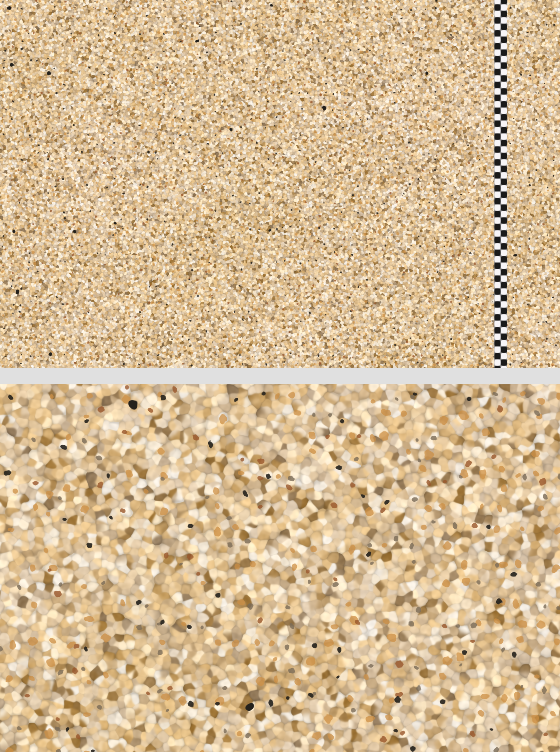
Top, the full canvas; bottom, a detail of the centre.
Reproduce this texture procedurally as a Shadertoy shader.

```glsl
// Fine beach sand: softly blended Voronoi grains in cream and tan, strewn with
// amber and black mineral specks, and crossed by a narrow checkered scale strip.
// Lengths are in canvas heights.

vec3 hash(vec2 p) {
    vec3 q = fract(p.xyx * vec3(0.1031, 0.1030, 0.0973));
    q += dot(q, q.yxz + 33.33);
    return fract((q.xxy + q.yzz) * q.zyx);
}

float cornerSlope(vec2 cell, vec2 offset) {
    return dot(hash(cell + 71.0).xy * 2.0 - 1.0, offset);
}

float gradientNoise(vec2 p) {
    vec2 i = floor(p), f = fract(p);
    vec2 u = f * f * f * (f * (f * 6.0 - 15.0) + 10.0);
    vec2 e = vec2(1.0, 0.0);
    return mix(mix(cornerSlope(i, f), cornerSlope(i + e, f - e), u.x),
               mix(cornerSlope(i + e.yx, f - e.yx), cornerSlope(i + 1.0, f - 1.0), u.x), u.y);
}

// Colour of one grain, from dark tan through sand to pale quartz
vec3 grainColor(vec3 rnd) {
    vec3 color = mix(vec3(0.59, 0.46, 0.28), vec3(0.80, 0.68, 0.51), smoothstep(0.03, 0.15, rnd.x));
    color = mix(color, vec3(0.90, 0.79, 0.63), smoothstep(0.25, 0.45, rnd.x));
    color = mix(color, vec3(0.97, 0.91, 0.81), smoothstep(0.66, 0.88, rnd.x));
    float warmth = rnd.y - 0.5;
    return color + warmth * vec3(0.05, -0.02, -0.15) + (rnd.z - 0.5) * 0.06;
}

// Packed grains: nearby grain colours weighted by closeness, darker in the gaps
vec3 grains(vec2 p) {
    vec2 cell = floor(p);
    vec4 sum = vec4(0.0);
    float nearest = 4.0;
    for (int y = -1; y <= 1; y++)
    for (int x = -1; x <= 1; x++) {
        vec2 id = cell + vec2(x, y);
        vec2 toGrain = id + hash(id).xy - p;
        float d2 = dot(toGrain, toGrain);
        sum += vec4(grainColor(hash(id + 213.0)), 1.0) * exp(-11.0 * d2);
        nearest = min(nearest, d2);
    }
    return sum.rgb / sum.a * (1.02 - 0.14 * smoothstep(0.15, 0.7, nearest));
}

// Coverage of sparse pebbles, at most one per square of the given size
float specks(vec2 p, float size, float share, float radius, float seed) {
    vec2 id = floor(p / size) + seed;
    vec3 rnd = hash(id);
    vec2 d = p - (floor(p / size) + 0.28 + 0.44 * rnd.xy) * size;
    vec3 form = hash(id + 37.0);
    float angle = form.x * 6.2832;
    d = mat2(cos(angle), -sin(angle), sin(angle), cos(angle)) * d;
    d.y *= 1.0 + 0.6 * form.y;
    float r = radius * (0.6 + 0.6 * form.z);
    float edge = length(d) - r * (1.0 + 0.5 * gradientNoise(p / radius));
    float soft = 0.6 / iResolution.y;
    return step(rnd.z, share) * (1.0 - smoothstep(-soft, soft, edge));
}

void mainImage(out vec4 fragColor, in vec2 fragCoord) {
    vec2 p = fragCoord / iResolution.y;

    // Sand bed with bent grain outlines and fine grit
    vec2 bend = vec2(gradientNoise(p * 110.0), gradientNoise(p * 110.0 + 47.0));
    vec3 color = grains(p * 150.0 + 0.5 * bend);
    color += 0.07 * gradientNoise(p * 210.0 + 9.0);

    // Broad, faint drifts between yellow and pinkish sand
    float drift = gradientNoise(p * 2.2 + 5.0) + 0.4 * gradientNoise(p * 9.0);
    color += drift * vec3(0.015, 0.02, 0.045);

    // Amber, rust and grey-brown grains
    color = mix(color, vec3(0.80, 0.56, 0.27), 0.75 * specks(p, 0.017, 0.26, 0.0038, 11.0));
    color = mix(color, vec3(0.60, 0.34, 0.17), 0.80 * specks(p, 0.021, 0.15, 0.0030, 137.0));
    color = mix(color, vec3(0.48, 0.42, 0.34), 0.80 * specks(p, 0.019, 0.16, 0.0026, 59.0));

    // Black grains: many tiny, few large
    vec3 black = vec3(0.14, 0.13, 0.11);
    color = mix(color, black, 0.9 * specks(p, 0.023, 0.13, 0.0026, 83.0));
    color = mix(color, black, specks(p, 0.085, 0.09, 0.0055, 29.0));

    // Checkered scale strip, two squares wide
    float square = 1.0 / 57.0, pixel = 1.0 / iResolution.y;
    vec2 q = vec2(p.x - 1.343, 1.0 - p.y) / square - vec2(0.0, 0.66);
    vec2 wave = sin(q * 3.14159);
    float soft = 1.6 * pixel / square;
    float dark = smoothstep(-soft, soft, wave.x * wave.y);
    float inside = 1.0 - smoothstep(-0.5 * pixel, 0.5 * pixel, (abs(q.x - 1.0) - 1.0) * square);
    color = mix(color, mix(vec3(0.97, 0.96, 0.97), vec3(0.10), dark), inside);

    fragColor = vec4(clamp(color, 0.0, 1.0), 1.0);
}
```
